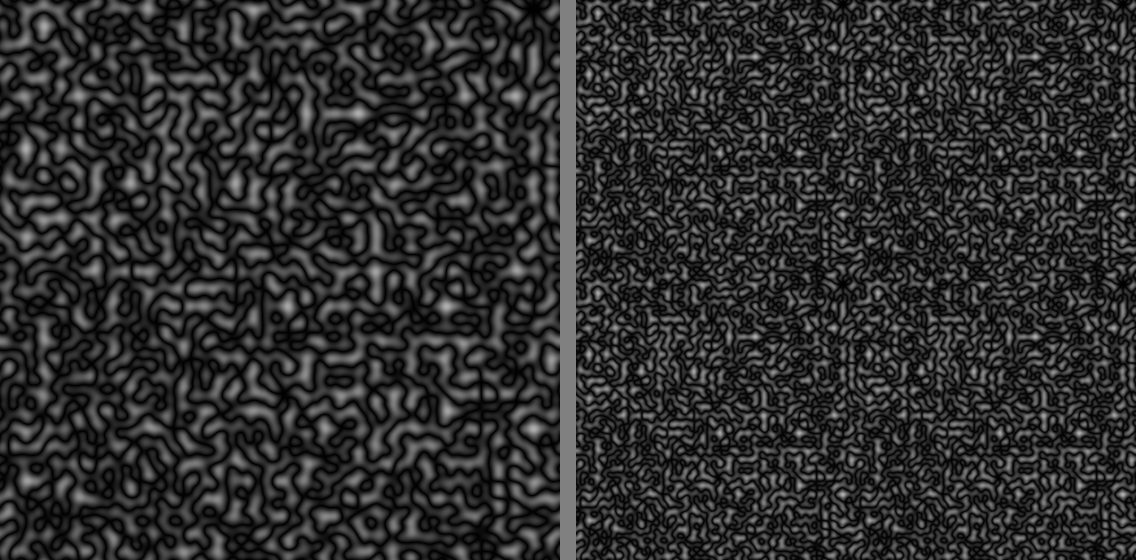
Left, the tile; right, the same tile 2 across and 2 down.
Write a WebGL 2 fragment shader that draws this texture.

```glsl
#version 300 es
precision highp float;
precision highp int;
// Folded gradient noise: soft grey blobs parted by thin black creases.
// One octave of lattice noise with unit gradients is folded at zero by abs();
// lattice indices wrap, so the tile repeats without a seam.

#define CELLS 32        // lattice cells across the tile
#define GAIN 1.01       // brightness of the folded noise
#define SEED 17u        // picks another arrangement

uniform vec2 u_resolution;
out vec4 fragColor;

const float TAU = 6.2831853;

// Integer hash of a lattice point, from 0 to 1
float hash(ivec2 point) {
    uvec2 q = uvec2(point) + SEED;
    uint h = q.x * 1597334677u ^ q.y * 3812015801u;
    h = (h ^ (h >> 16)) * 2146121005u;
    h = (h ^ (h >> 15)) * 2221713035u;
    h ^= h >> 16;
    return float(h >> 8) / 16777216.0;
}

// Unit gradient at a lattice point, wrapped at the tile border
vec2 gradient(ivec2 point) {
    ivec2 wrapped = (point + CELLS) % CELLS;
    float angle = TAU * hash(wrapped);
    return vec2(cos(angle), sin(angle));
}

// Gradient noise with quintic blending, signed
float gradientNoise(vec2 p) {
    ivec2 cell = ivec2(floor(p));
    vec2 f = fract(p);
    vec2 blend = f * f * f * (f * (f * 6.0 - 15.0) + 10.0);
    float sum = 0.0;
    for (int y = 0; y <= 1; y++) {
        for (int x = 0; x <= 1; x++) {
            ivec2 corner = ivec2(x, y);
            vec2 offset = vec2(corner);
            vec2 weight = mix(1.0 - blend, blend, offset);
            sum += weight.x * weight.y * dot(gradient(cell + corner), f - offset);
        }
    }
    return sum;
}

void main() {
    vec2 uv = gl_FragCoord.xy / u_resolution;
    float grey = GAIN * abs(gradientNoise(uv * float(CELLS)));
    fragColor = vec4(vec3(grey), 1.0);
}
```
